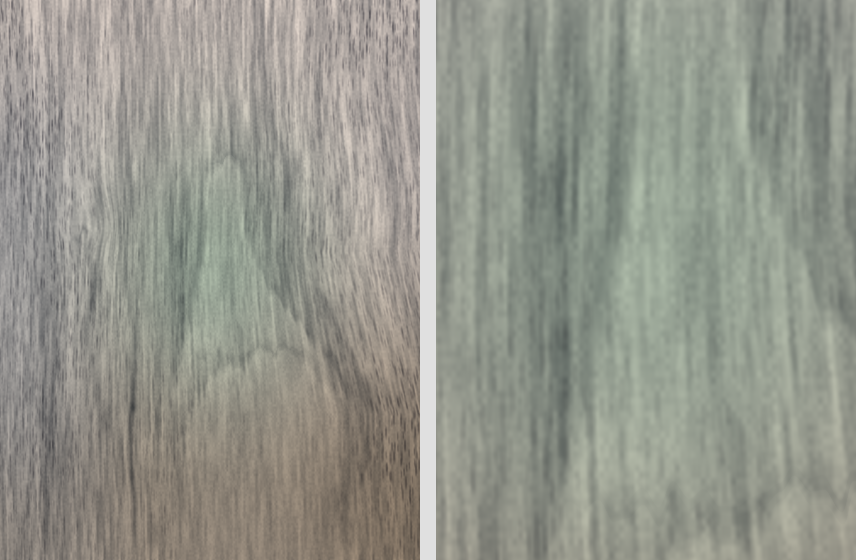
Left: the whole. Right: its middle third, enlarged.
A Shadertoy shader for this texture:

```glsl
// Weathered walnut board: vertical grain with short dark pores, nested pale
// cathedral tongues with shaded rims, two small knots and a soft green cast.
// Layers of stretched value noise are bent and shaded by a few contour curves.

const vec3 PINK_GREY  = vec3(0.70, 0.665, 0.645);
const vec3 COOL_GREY  = vec3(0.585, 0.59, 0.60);
const vec3 SAGE       = vec3(0.56, 0.615, 0.56);
const vec3 WARM_BROWN = vec3(0.56, 0.515, 0.465);
const vec3 DARK_BROWN = vec3(0.48, 0.42, 0.355);
const vec3 PORE_TINT  = vec3(0.66, 0.66, 0.69);
const vec3 SHADE_TINT = vec3(1.05, 1.0, 0.92);

float hash(vec2 p) {
    return fract(sin(dot(p, vec2(127.1, 311.7))) * 43758.5453);
}

float noise(vec2 p) {
    vec2 i = floor(p), f = fract(p);
    f = f * f * (3.0 - 2.0 * f);
    return mix(mix(hash(i), hash(i + vec2(1, 0)), f.x),
               mix(hash(i + vec2(0, 1)), hash(i + vec2(1, 1)), f.x), f.y);
}

// Tapered dashes in columns, each column shifted at random.
float dashes(vec2 q, float share) {
    float column = floor(q.x);
    q.y += 9.0 * hash(vec2(column, 3.0));
    float seed = hash(vec2(column, floor(q.y)));
    vec2 f = abs(fract(q) - 0.5);
    float taper = smoothstep(0.5, 0.1, f.y);
    return smoothstep(0.5, 0.05, f.x) * taper * smoothstep(1.0 - share, 1.15 - share, seed);
}

// Half width of a tongue at depth t below its tip.
float halfWidth(float t, float width, float roundness, float flare) {
    return width * sign(t) * sqrt(1.0 - exp(-roundness * abs(t)))
         + flare * pow(max(t - 0.15, 0.0), 1.2);
}

// Approximate signed distance to a tongue; negative inside.
float tongue(vec2 p, vec2 tip, float width, float roundness, float flare, float lean) {
    float t = tip.y - p.y;
    float x = p.x - tip.x - lean * max(t - 0.15, 0.0);
    float e = 0.006;
    float slope = (halfWidth(t + e, width, roundness, flare)
                 - halfWidth(t - e, width, roundness, flare)) / (2.0 * e);
    slope *= smoothstep(1.3 * width, 0.6 * width, abs(x));
    float d = sqrt(x * x + 0.00002) - halfWidth(t, width, roundness, flare);
    return d / sqrt(1.0 + slope * slope) + 0.3 * max(-t, 0.0);
}

// Pale inside the rim, dark just outside it, fading both ways.
float rimShade(float d, float soft, vec2 reach, float pale, float dark) {
    float outside = smoothstep(-soft, soft, d);
    return mix(pale * exp(min(d, 0.0) / reach.x),
              -dark * exp(-max(d, 0.0) / reach.y), outside);
}

// Horizontal position of the long sweeping line on the right.
float sweep(float y) {
    return 0.478 + 0.055 * smoothstep(0.88, 0.6, y) + 0.5 * max(0.55 - max(y, 0.26), 0.0);
}

float streak(vec2 p, float x, float width, float low, float high) {
    float dx = (p.x - x) / width;
    return exp(-dx * dx) * smoothstep(low - 0.06, low + 0.06, p.y)
                         * smoothstep(high + 0.06, high - 0.06, p.y);
}

float spot(vec2 p, vec2 centre, vec2 radius) {
    vec2 q = (p - centre) / radius;
    return exp(-dot(q, q));
}

vec3 boardColour(vec2 p) {
    vec3 c = mix(WARM_BROWN, PINK_GREY, smoothstep(0.1, 0.72, p.y));
    c = mix(c, COOL_GREY, 0.7 * smoothstep(0.3, 0.02, p.x) * smoothstep(1.05, 0.6, p.y));
    c = mix(c, SAGE, 0.95 * spot(p, vec2(0.38, 0.53), vec2(0.20, 0.25)));
    c = mix(c, DARK_BROWN, 0.75 * spot(p, vec2(0.76, 0.04), vec2(0.22, 0.28)));
    return mix(c, DARK_BROWN, 0.35 * spot(p, vec2(0.02, 0.0), vec2(0.2, 0.2)));
}

void mainImage(out vec4 fragColor, in vec2 fragCoord) {
    vec2 p = fragCoord / iResolution.y;
    vec2 bigKnot = vec2(0.163, 0.6), smallKnot = vec2(0.238, 0.272);

    // Bend the grain around the knots and along the right sweep.
    vec2 g = p;
    g.x += 0.012 * (noise(p * vec2(7.0, 4.0)) - 0.5);
    g.x -= 0.4 * (sweep(p.y) - 0.478) * smoothstep(0.3, 0.75, p.x);
    g.x -= 0.4 * (p.x - bigKnot.x + 0.02) * spot(p, bigKnot, vec2(0.04, 0.05));

    // Contours, wobbled and frayed along the fibres.
    vec2 w = p + 0.022 * (vec2(noise(p * 10.0), noise(p * 10.0 + 37.0)) - 0.5);
    w.y += 0.03 * (noise(g * vec2(130.0, 9.0)) - 0.5);
    float centre = tongue(w, vec2(0.395, 0.722), 0.038, 40.0, 0.6, 0.25);
    float arch   = tongue(w, vec2(0.478, 0.368), 0.155, 14.0, 0.0, -0.1);
    float left   = tongue(w, vec2(0.282, 0.71), 0.031, 8.0, 0.0, -0.03);
    float right  = sweep(w.y) - w.x;
    float lowFade = smoothstep(0.22, 0.42, p.y);

    float shade = rimShade(centre, 0.008, vec2(0.09, 0.05), 0.05, 0.12) * lowFade;
    shade += rimShade(arch, 0.011, vec2(0.06, 0.022), 0.05, 0.12) * smoothstep(0.05, 0.34, p.y);
    shade += rimShade(left, 0.009, vec2(0.05, 0.02), 0.035, 0.06) * lowFade;
    shade += rimShade(right, 0.008, vec2(0.05, 0.022), 0.02, 0.11) * smoothstep(0.18, 0.36, p.y);

    // Long dark streaks and knots.
    shade -= 0.18 * streak(w, 0.239, 0.005, 0.02, 0.36);
    shade -= 0.16 * streak(w, 0.160, 0.006, 0.42, 0.53);
    shade -= 0.10 * streak(w, 0.085, 0.018, 0.0, 0.62);
    shade -= 0.08 * streak(w, 0.315, 0.016, 0.42, 0.62);
    shade -= 0.10 * streak(w, 0.62 + 0.2 * (p.y - 0.1), 0.02, 0.06, 0.24);
    shade += 0.07 * spot(p, bigKnot + vec2(0.004, -0.012), vec2(0.022, 0.016));
    shade -= 0.16 * spot(w, bigKnot + vec2(-0.012, -0.018), vec2(0.013, 0.007));
    shade -= 0.11 * spot(w, bigKnot + vec2(0.01, 0.035), vec2(0.012, 0.05));
    shade -= 0.18 * spot(p, smallKnot, vec2(0.006, 0.011));

    // Grain: broad bands, threads and fine fibres.
    float pale = max(smoothstep(0.02, -0.02, min(centre, left)) * lowFade, smoothstep(0.02, -0.03, arch));
    float rough = 1.0 - 0.5 * pale;
    shade += 0.10 * (noise(g * vec2(32.0, 1.6)) - 0.5) * rough;
    shade += 0.15 * (noise(g * vec2(110.0, 5.0) + 19.0) - 0.5) * rough;
    shade += 0.23 * (noise(g * vec2(250.0, 20.0) + 53.0) - 0.5) * (0.3 + 0.7 * rough);
    shade += 0.07 * (noise(p * vec2(330.0, 250.0)) - 0.5);

    // Short pores, densest toward both sides.
    float sides = smoothstep(0.14, 0.38, abs(p.x - 0.36));
    float pores = dashes(g * vec2(165.0, 30.0), 0.45) + 0.7 * dashes(g * vec2(215.0, 47.0) + 5.3, 0.4);
    pores *= rough * (0.35 + 0.4 * sides) * (0.4 + noise(p * vec2(14.0, 5.0)));

    vec3 colour = boardColour(p) * (1.0 + 1.25 * shade * SHADE_TINT);
    colour *= mix(vec3(1.0), PORE_TINT, min(pores, 1.0));
    fragColor = vec4(clamp(colour, 0.0, 1.0), 1.0);
}
```
